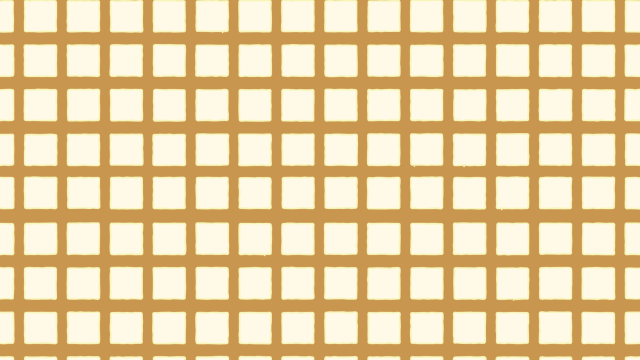
A WebGL 1 fragment shader for this pattern:

```glsl
precision highp float;
// Grid of cream tiles with soft yellow rims and slightly worn edges on a tan ground.

uniform vec2 u_resolution;

// Lengths are fractions of the canvas height.
const vec2 PITCH = vec2(0.1192, 0.12373);
const vec2 FIRST_CENTER = vec2(0.1127, 0.0891);
const vec2 HALF_SIZE = vec2(0.0468, 0.0456);
const float CORNER = 0.0068;
const float RIM_INNER = -0.0074;
const float RIM_PEAK = -0.0026;
const float RIM_OUTER = 0.0014;

// Irregularity between tiles and along their edges.
const float RAISED_ROW = 3.0;
const float RAISE = 0.0035;
const float SHIFT = 0.0010;
const float SIZE_VARIATION = 0.0009;
const float EDGE_WEAR = 0.0016;
const float WEAR_SCALE = 85.0;
const float RIM_VARIATION = 0.003;
const float NIB_CHANCE = 0.07;
const float NIB_RADIUS = 0.0028;

const vec3 TAN = vec3(0.79, 0.59, 0.31);
const vec3 YELLOW = vec3(0.97, 0.96, 0.72);
const vec3 CREAM = vec3(1.0, 0.98, 0.91);

float hash(vec2 p) {
  vec3 q = fract(vec3(p.xyx) * 0.1031);
  q += dot(q, q.yzx + 33.33);
  return fract((q.x + q.y) * q.z);
}

vec2 hash2(vec2 p) {
  return vec2(hash(p), hash(p + 57.3));
}

float noise(vec2 p) {
  vec2 i = floor(p);
  vec2 f = fract(p);
  f = f * f * (3.0 - 2.0 * f);
  float low = mix(hash(i), hash(i + vec2(1.0, 0.0)), f.x);
  float high = mix(hash(i + vec2(0.0, 1.0)), hash(i + 1.0), f.x);
  return mix(low, high, f.y);
}

float roundedBox(vec2 p, vec2 halfSize, float radius) {
  vec2 q = abs(p) - halfSize + radius;
  return length(max(q, 0.0)) + min(max(q.x, q.y), 0.0) - radius;
}

// Signed distance to the worn tile that owns this point.
float tileDistance(vec2 p) {
  vec2 grid = (p - FIRST_CENTER) / PITCH + 0.5;
  vec2 cell = floor(grid);
  vec2 local = (fract(grid) - 0.5) * PITCH;
  vec2 seed = cell + 20.0;

  // Small offsets in position and size
  local -= (hash2(seed) - 0.5) * SHIFT;
  local.y -= RAISE * (1.0 - step(0.5, abs(cell.y - RAISED_ROW)));
  vec2 halfSize = HALF_SIZE + (hash2(seed + 91.0) - 0.5) * SIZE_VARIATION;

  float d = roundedBox(local, halfSize, CORNER);
  d += (noise(p * WEAR_SCALE + 11.0) - 0.5) * EDGE_WEAR;

  // Occasional nib on the lower edge
  float along = (hash(seed + 7.7) * 2.0 - 1.0) * halfSize.x * 0.85;
  float nib = length(local - vec2(along, -halfSize.y)) - NIB_RADIUS;
  return hash(seed + 141.0) < NIB_CHANCE ? min(d, nib) : d;
}

void main() {
  vec2 p = gl_FragCoord.xy / u_resolution.y;
  float halfPixel = 0.5 / u_resolution.y;
  float d = tileDistance(p);

  // Cream center fades into a rim of uneven width
  float inner = RIM_INNER + (noise(p * 60.0 + 40.0) - 0.5) * RIM_VARIATION;
  float rim = smoothstep(inner, RIM_PEAK, d);
  vec3 color = mix(CREAM, YELLOW, rim);

  // Soft outer edge, at least one pixel wide
  float middle = 0.5 * (RIM_PEAK + RIM_OUTER);
  float softness = max(0.5 * (RIM_OUTER - RIM_PEAK), halfPixel);
  color = mix(color, TAN, smoothstep(middle - softness, middle + softness, d));

  gl_FragColor = vec4(color, 1.0);
}
```
